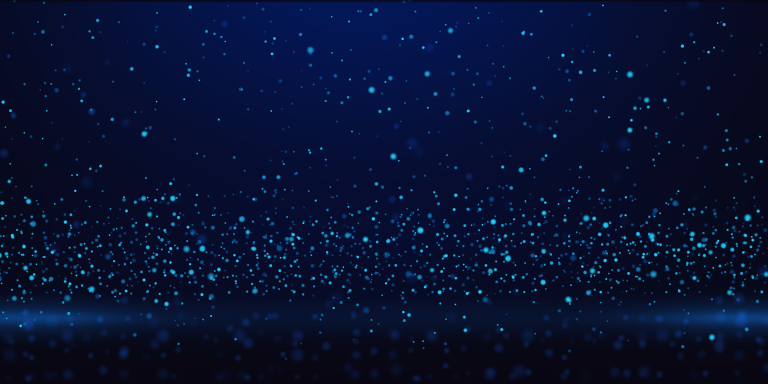
Write a Shadertoy shader that draws this background.

```glsl
const vec3 SHADOW = vec3(0.03, 0.025, 0.07);
const vec3 NAVY = vec3(0.025, 0.05, 0.185);
const vec3 ROYAL = vec3(0.01, 0.10, 0.38);
const vec3 HAZE = vec3(0.02, 0.21, 0.40);
const vec3 DEEP_MOTE = vec3(0.03, 0.32, 0.68);
const vec3 BRIGHT_MOTE = vec3(0.13, 0.82, 1.0);
const vec3 BOKEH = vec3(0.03, 0.17, 0.42);

const float HORIZON = 0.172;      // height of the glowing band
const float SWARM_LOW = 0.18;     // lower fade of the dense swarm
const float SWARM_CORE = 0.34;    // height where the swarm starts to thin
const float SWARM_HIGH = 0.56;    // upper fade of the dense swarm
const float SPARSE = 0.085;       // density of the scattered motes
const int FINE_LAYERS = 3;

vec3 hash3(vec2 p) {
    vec3 q = fract(vec3(p.xyx) * vec3(0.1031, 0.1030, 0.0973));
    q += dot(q, q.yxz + 33.33);
    return fract((q.xxy + q.yzz) * q.zyx);
}

// Share of filled cells at a given height
float swarmDensity(float y) {
    float swarm = smoothstep(SWARM_LOW, 0.29, y)
                * (1.0 - smoothstep(SWARM_CORE, SWARM_HIGH, y));
    return 0.62 * swarm + SPARSE * smoothstep(0.05, 0.2, y);
}

float bokehDensity(float y) {
    return 0.6 * (1.0 - smoothstep(0.12, 0.24, y)) + 0.04;
}

// One jittered disc per cell: x = coverage, y = brightness
vec2 mote(vec2 p, float size, float radius, float blur, float seed, bool bokeh) {
    vec2 cell = floor(p / size);
    vec3 place = hash3(cell + seed);
    vec3 look = hash3(cell + seed + 57.0);
    float r = radius * mix(0.55, 1.25, look.x * look.x);
    float soft = max(r * blur, 0.7 / iResolution.y);
    float margin = min((r + soft) / size, 0.5);
    vec2 center = (cell + mix(vec2(margin), vec2(1.0 - margin), place.xy)) * size;
    float density = bokeh ? bokehDensity(center.y) : swarmDensity(center.y);
    float disc = 1.0 - smoothstep(r - soft, r + soft, length(p - center));
    return vec2(disc * step(place.z, density), look.y);
}

vec3 backdrop(vec2 p, float aspect) {
    float x = p.x / aspect;
    float side = (x - 0.47) / 0.5;

    // Navy centre fading to dark sides and floor
    float body = exp(-1.1 * side * side) * smoothstep(0.0, 0.42, p.y);
    vec3 color = mix(SHADOW, NAVY, body);

    // Royal blue light from above
    float beam = exp(-2.0 * side * side) * smoothstep(0.42, 1.08, p.y);
    color = mix(color, ROYAL, 0.85 * beam);

    // Horizon haze, strongest near both sides
    float ends = exp(-pow((x - 0.03) / 0.13, 2.0))
               + exp(-pow((x - 0.97) / 0.12, 2.0));
    float dy = p.y - HORIZON;
    float wide = exp(-pow(dy / 0.045, 2.0));
    float thin = exp(-pow(dy / 0.016, 2.0));
    color += HAZE * (wide * (0.2 + 0.38 * ends) + thin * 0.42 * ends);
    return color;
}

void mainImage(out vec4 fragColor, in vec2 fragCoord) {
    vec2 p = fragCoord / iResolution.y;
    float aspect = iResolution.x / iResolution.y;
    vec3 color = backdrop(p, aspect);

    // Blurred discs below the horizon
    for (int i = 0; i < 2; i++) {
        float k = float(i);
        vec2 m = mote(p + vec2(0.021 * k, 0.0), 0.05 + 0.014 * k, 0.012, 0.8,
                      11.0 + 31.0 * k, true);
        color += BOKEH * m.x * mix(0.1, 0.5, m.y);
    }

    // Fine swarm in overlapping grids
    for (int i = 0; i < FINE_LAYERS; i++) {
        float k = float(i);
        vec2 m = mote(p + vec2(0.013 * k, 0.0), 0.025 + 0.004 * k,
                      0.0033 + 0.0004 * k, 0.5, 101.0 + 43.0 * k, false);
        vec3 tint = mix(DEEP_MOTE, BRIGHT_MOTE, m.y);
        color = mix(color, tint, m.x * mix(0.45, 1.0, m.y));
    }

    // Larger motes, some out of focus
    for (int i = 0; i < 2; i++) {
        float k = float(i);
        vec2 m = mote(p + vec2(0.017 * k, 0.0), 0.052 + 0.011 * k,
                      0.0062, 0.7 - 0.2 * k, 307.0 + 61.0 * k, false);
        vec3 tint = mix(DEEP_MOTE, BRIGHT_MOTE, smoothstep(0.1, 0.7, m.y));
        color = mix(color, tint, m.x * mix(0.5, 1.0, m.y));
    }

    // Thin dark rim along the top
    color = mix(color, SHADOW, 0.8 * smoothstep(0.992, 0.998, p.y));
    fragColor = vec4(clamp(color, 0.0, 1.0), 1.0);
}
```
